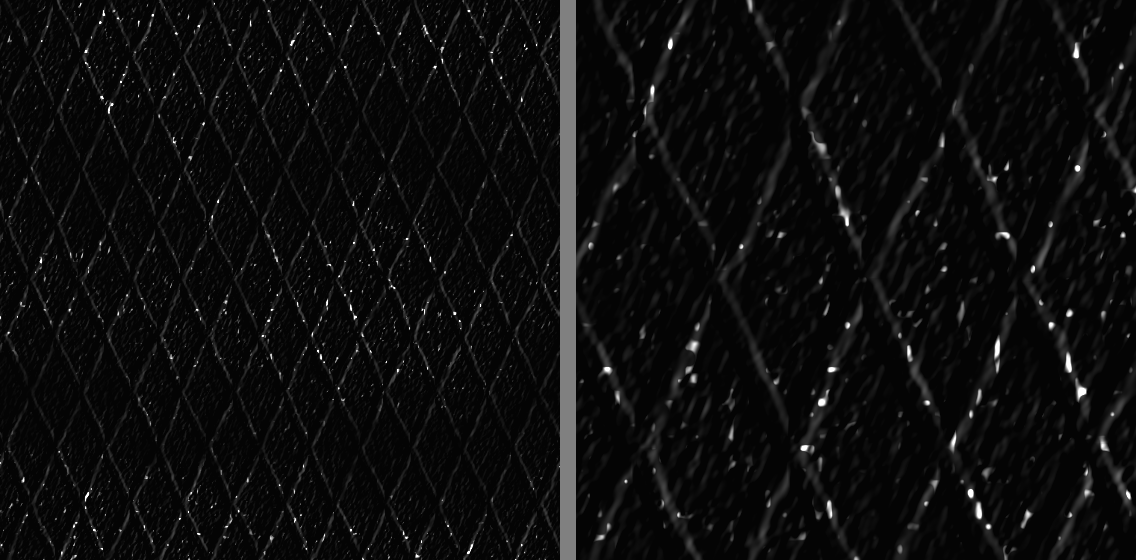
Left, the full canvas; right, a detail of the centre.
Give the GLSL for this texture map, as a WebGL 2 fragment shader.

```glsl
#version 300 es
precision highp float;

#define REPEATS vec2(11.0, 5.0)
#define SHIFT vec2(0.06, 0.0)
#define GROOVE_INNER 0.0028
#define GROOVE_OUTER 0.0098
#define GROOVE_DEPTH 0.27
#define GRAIN_DEPTH 0.23
#define WARP 0.0035
#define ROUGHNESS 0.0030
#define RELIEF_STEP 0.0013
#define GLINT_GAIN 7.0
#define FLOOR_TONE 0.016

uniform vec2 u_resolution;
out vec4 fragColor;

float hash(ivec2 cell) {
    uvec2 q = uvec2(cell) * uvec2(1597u, 3821u);
    uint n = (q.x ^ (q.y << 8)) * 747796u + q.y;
    n = (n ^ (n >> 15)) * 739391u;
    n = (n ^ (n >> 13)) * 668265u;
    n ^= n >> 16;
    return float(n & 65535u) / 65535.0;
}

float noise(vec2 p) {
    ivec2 cell = ivec2(floor(p));
    vec2 f = fract(p);
    f = f * f * (3.0 - 2.0 * f);
    float low = mix(hash(cell), hash(cell + ivec2(1, 0)), f.x);
    float high = mix(hash(cell + ivec2(0, 1)), hash(cell + ivec2(1, 1)), f.x);
    return mix(low, high, f.y);
}

// Distance to the nearest line of either diagonal family
float latticeDistance(vec2 p) {
    vec2 uv = p * REPEATS - SHIFT;
    vec2 diagonals = vec2(uv.x + uv.y, uv.x - uv.y);
    vec2 d = abs(fract(diagonals + 0.5) - 0.5) / length(REPEATS);
    return min(d.x, d.y);
}

// Pressed grooves with ragged rims over a slanted grain
float height(vec2 p) {
    vec2 bend = vec2(noise(p * 17.0), noise(p * 17.0 + 53.0)) - 0.5;
    float ragged = noise(p * 90.0 + 11.0) - 0.5;
    float d = latticeDistance(p + bend * WARP * 2.0) + ragged * ROUGHNESS;
    float panel = smoothstep(GROOVE_INNER, GROOVE_OUTER, d);
    vec2 slanted = vec2(200.0 * p.x - 75.0 * p.y, 125.0 * p.y);
    float grain = 0.75 * noise(slanted) + 0.35 * noise(slanted * 1.7 + 31.0);
    return GROOVE_DEPTH * panel + GRAIN_DEPTH * grain * mix(0.7, 1.0, panel);
}

// Uneven wear: broad horizontal bands broken into patches
float wearAmount(vec2 p) {
    float band = 0.5 + 0.5 * cos(13.6 * (p.y - 0.02));
    float patches = noise(p * 6.0 + 7.0) * 0.65 + noise(p * 15.0 + 19.0) * 0.35;
    return smoothstep(0.25, 0.8, 0.35 * band + 0.75 * patches);
}

void main() {
    vec2 p = gl_FragCoord.xy / u_resolution;

    // Side light: only slopes rising to the right catch it
    vec2 offset = vec2(RELIEF_STEP, -0.15 * RELIEF_STEP);
    float light = max(height(p + offset) - height(p - offset), 0.0);

    // Broken highlights and scattered bright flecks
    float wear = wearAmount(p);
    float breakup = mix(0.35, 1.3, noise(p * 75.0 + 43.0));
    float fleck = smoothstep(0.76, 0.93, noise(p * vec2(190.0, 150.0) + 87.0));
    light *= breakup * mix(0.65, 1.3, wear);
    light *= 1.0 + GLINT_GAIN * fleck * wear;

    fragColor = vec4(vec3(min(FLOOR_TONE + light, 1.0)), 1.0);
}
```
